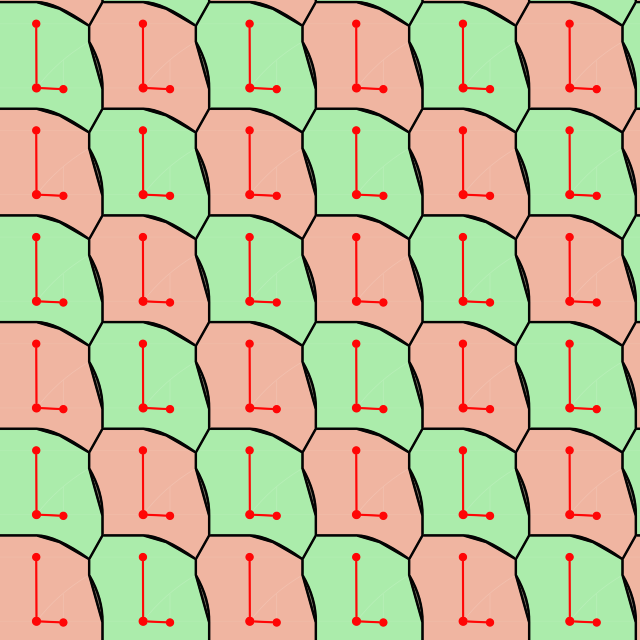
Write a WebGL 1 fragment shader that draws this pattern.

```glsl
precision highp float;
// Interlocking curved tiles in a two-colour checkerboard, each holding a red
// elbow of three dots and two bars. Each pixel finds its tile from two periodic
// edge profiles, then outlines, guides and elbow are drawn as distances.

uniform vec2 u_resolution;

const float REPEATS = 6.0;         // tiles across and down (even, so it wraps)
const float CELL = 128.0;          // design units per tile, y pointing down
const vec2 ORIGIN = vec2(123.0, 130.5);
const float OUTLINE_WIDTH = 3.0;
const float BAR_WIDTH = 2.6;
const float GUIDE_WIDTH = 1.0;
const float DOT_RADIUS = 5.0;
const float ELBOW_RADIUS = 5.5;

const vec3 GREEN = vec3(0.67, 0.925, 0.67);
const vec3 SALMON = vec3(0.94, 0.71, 0.63);
const vec3 SLIVER = vec3(0.48, 0.45, 0.39);
const vec3 INK = vec3(0.01);
const vec3 RED = vec3(1.0, 0.02, 0.02);

// Tile corner points, relative to the tile's own corner
const vec2 NOTCH = vec2(-16.0, 28.5);
const vec2 SIDE_START = vec2(-16.0, 47.5);
const vec2 SIDE_BEND = vec2(0.5, 76.0);
const vec2 SIDE_END = vec2(0.0, 104.5);
const vec2 TOP_START = vec2(49.0, 0.0);
const vec2 TOP_BEND = vec2(72.0, 0.0);
const vec2 TOP_KNEE = vec2(76.5, 8.0);
const vec2 TOP_END = vec2(112.0, 28.5);

// Elbow points
const vec2 TIP_UP = vec2(48.5, 26.0);
const vec2 ELBOW = vec2(48.8, 103.0);
const vec2 TIP_RIGHT = vec2(81.0, 104.5);

float segmentDistance(vec2 p, vec2 a, vec2 b) {
  vec2 d = b - a;
  return length(p - a - d * clamp(dot(p - a, d) / dot(d, d), 0.0, 1.0));
}

float curveDistance(vec2 p, vec2 a, vec2 bend, vec2 b) {
  float dist = 1e5;
  vec2 last = a;
  for (int i = 1; i <= 8; i++) {
    float t = float(i) / 8.0;
    vec2 next = mix(mix(a, bend, t), mix(bend, b, t), t);
    dist = min(dist, segmentDistance(p, last, next));
    last = next;
  }
  return dist;
}

// Left and top edges of one tile; both curves are doubled by straight strokes
float outlineDistance(vec2 p) {
  float d = segmentDistance(p, vec2(0.0), NOTCH);
  d = min(d, segmentDistance(p, NOTCH, SIDE_START));
  d = min(d, segmentDistance(p, SIDE_START, SIDE_END));
  d = min(d, curveDistance(p, SIDE_START, SIDE_BEND, SIDE_END));
  d = min(d, segmentDistance(p, SIDE_END, vec2(0.0, CELL)));
  d = min(d, segmentDistance(p, vec2(0.0), TOP_START));
  d = min(d, segmentDistance(p, TOP_START, TOP_KNEE));
  d = min(d, segmentDistance(p, TOP_KNEE, TOP_END));
  return min(d, curveDistance(p, TOP_START, TOP_BEND, TOP_END));
}

float ramp(float a, float b, float x) {
  return clamp((x - a) / (b - a), 0.0, 1.0);
}

float topProfile(float x) {
  return TOP_KNEE.y * ramp(TOP_START.x, TOP_KNEE.x, x)
       + (TOP_END.y - TOP_KNEE.y) * ramp(TOP_KNEE.x, TOP_END.x, x);
}

float coverage(float dist, float pixel) {
  return 1.0 - smoothstep(-0.6 * pixel, 0.6 * pixel, dist);
}

void main() {
  float span = REPEATS * CELL;
  float pixel = span / u_resolution.y;
  vec2 uv = gl_FragCoord.xy / u_resolution;
  vec2 p = vec2(uv.x, 1.0 - uv.y) * span - ORIGIN;

  // Find the tile and the position inside it
  float y = mod(p.y, CELL);
  float sideT = ramp(SIDE_START.y, SIDE_END.y, y);
  float side = NOTCH.x * (ramp(0.0, NOTCH.y, y) - sideT);
  float column = floor((p.x - side) / CELL);
  p.x -= column * CELL;
  float row = floor((p.y - topProfile(p.x)) / CELL);
  p.y -= row * CELL;

  // Checkerboard fill and the narrow gap beside the curved edge
  vec3 color = mix(GREEN, SALMON, mod(column + row, 2.0));
  float gap = 17.0 * sideT * (1.0 - sideT);
  color = mix(color, SLIVER, coverage(p.x - side - gap, pixel) * step(0.01, gap));

  // Faint construction guides
  float guide = curveDistance(p, ELBOW, vec2(74.0, 70.2), vec2(110.0, 48.7));
  guide = min(guide, segmentDistance(p, TIP_RIGHT, vec2(TIP_RIGHT.x, 70.0)));
  float level = min(abs(p.y - TIP_UP.y), abs(p.y - ELBOW.y));
  color = mix(color, vec3(1.0), 0.14 * coverage(guide - 0.5 * GUIDE_WIDTH, pixel));
  color = mix(color, vec3(1.0), 0.07 * coverage(level - 0.5 * GUIDE_WIDTH, pixel));

  // Outlines of this tile and its right and lower neighbours
  float outline = 1e5;
  for (int i = 0; i < 2; i++)
    for (int j = 0; j < 2; j++)
      outline = min(outline, outlineDistance(p - CELL * vec2(float(i), float(j))));
  color = mix(color, INK, coverage(outline - 0.5 * OUTLINE_WIDTH, pixel));

  // Red elbow
  float bars = min(segmentDistance(p, ELBOW, TIP_UP), segmentDistance(p, ELBOW, TIP_RIGHT));
  float dots = min(length(p - TIP_UP), length(p - TIP_RIGHT)) - DOT_RADIUS;
  float mark = min(bars - 0.5 * BAR_WIDTH, min(dots, length(p - ELBOW) - ELBOW_RADIUS));
  gl_FragColor = vec4(mix(color, RED, coverage(mark, pixel)), 1.0);
}
```
